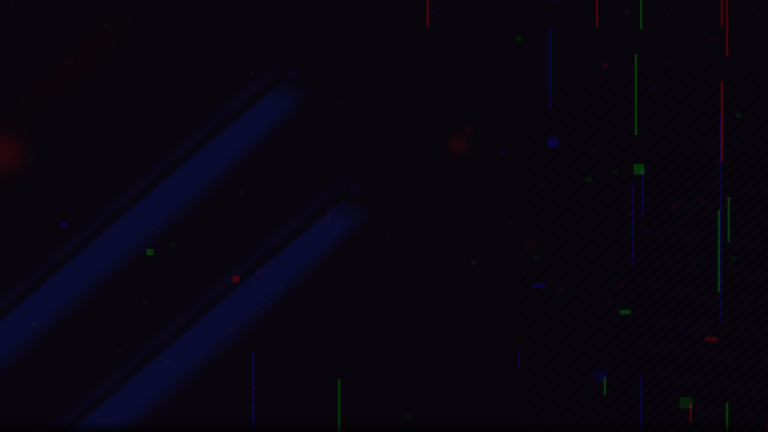
Give the GLSL for this background, as a Shadertoy shader.

```glsl
#define BASE vec3(0.034, 0.018, 0.046)
#define BEAM_COLOR vec3(0.005, 0.024, 0.138)
#define EMBER_COLOR vec3(0.15, 0.012, 0.0)
#define CHANNEL_GAIN vec3(0.28, 0.24, 0.23)
#define SHIFT vec2(0.199, -0.0625)
#define AXIS vec2(0.758, 0.652)
#define BAR_HALF 0.0028
#define SPECK_CELL 0.085
#define HATCH_FREQ 340.0
#define HATCH_GAIN 0.005

float hash(vec2 p) {
    vec3 q = fract(vec3(p.xyx) * 0.1031);
    q += dot(q, q.yzx + 33.33);
    return fract((q.x + q.y) * q.z);
}

float softBox(vec2 p, vec2 halfSize) {
    float blur = 0.75 / iResolution.y;
    vec2 d = abs(p) - halfSize;
    return 1.0 - smoothstep(-blur, blur, max(d.x, d.y));
}

float glow(vec2 p, float radius) {
    return exp(-dot(p, p) / (radius * radius));
}

// Slanted shaft with a soft lower side and a ghost strip above it
float beam(vec2 p, vec2 head) {
    p -= head;
    float along = -dot(p, AXIS);
    float across = dot(p, vec2(-AXIS.y, AXIS.x));
    float grain = 0.95 + 0.04 * sin(across * 420.0) + 0.03 * sin(across * 910.0 + along * 9.0);
    float y = across / mix(0.8, 1.0, smoothstep(0.0, 0.4, along));
    float core = smoothstep(-0.085, -0.02, y) * (1.0 - smoothstep(0.016, 0.034, y));
    core += 0.12 * smoothstep(-0.14, -0.04, y) * (1.0 - smoothstep(-0.04, 0.03, y));
    float ghost = 0.36 * glow(vec2(across - 0.052, 0.0), 0.017);
    float body = core * smoothstep(-0.03, 0.09, along - 0.35 * min(y, 0.0));
    return (body + ghost * smoothstep(-0.07, 0.08, along)) * grain
        + 0.4 * glow(p - vec2(0.0, 0.025), 0.013);
}

// Small squares, one per occupied cell, denser on the right
float specks(vec2 p) {
    vec2 cell = floor(p / SPECK_CELL);
    vec2 jitter = vec2(hash(cell + 3.1), hash(cell + 17.7));
    vec2 q = p - (cell + 0.15 + 0.7 * jitter) * SPECK_CELL;
    float density = 0.08 + 0.25 * smoothstep(1.1, 1.35, p.x);
    float present = step(hash(cell + 41.3), density);
    float size = mix(0.002, 0.007, hash(cell + 71.9));
    return 0.28 * present * hash(cell + 5.5) * softBox(q, vec2(size, size * 0.85));
}

// Bars are (x, top, length); blocks are (centre, half size)
float debris(vec2 p, int copy) {
    const vec3 bars[11] = vec3[11](
        vec3(0.586, 0.185, 0.19), vec3(1.273, 0.937, 0.187),
        vec3(1.465, 0.576, 0.19), vec3(1.488, 0.606, 0.104),
        vec3(1.484, 0.13, 0.13), vec3(1.201, 0.19, 0.042),
        vec3(1.668, 0.734, 0.479), vec3(1.285, 1.125, 0.13),
        vec3(0.984, 1.25, 0.187), vec3(1.273, 1.25, 0.187),
        vec3(0.592, 1.25, 0.187));
    const vec4 blocks[4] = vec4[4](
        vec4(1.28, 0.671, 0.012, 0.012), vec4(0.148, 0.479, 0.008, 0.007),
        vec4(1.248, 0.34, 0.013, 0.005), vec4(1.389, 0.13, 0.015, 0.013));
    float light = specks(p);
    // The first bar and block leave only two copies
    int first = copy == 2 ? 1 : 0;
    for (int i = first; i < 11; i++) {
        vec3 b = bars[i];
        light += 0.75 * softBox(p - vec2(b.x, b.y - 0.5 * b.z), vec2(BAR_HALF, 0.5 * b.z));
    }
    for (int i = first; i < 4; i++) {
        float level = i == 3 ? 0.4 : 0.7;
        light += level * softBox(p - blocks[i].xy, blocks[i].zw);
    }
    return min(light, 1.0);
}

void mainImage(out vec4 fragColor, in vec2 fragCoord) {
    vec2 p = fragCoord / iResolution.y;
    vec3 color = BASE;

    // Blue shafts
    color += BEAM_COLOR * (beam(p, vec2(0.68, 0.808)) + beam(p, vec2(0.822, 0.536)));

    // Red embers and their faint trail
    float ember = 0.75 * glow(p - vec2(0.01, 0.645), 0.045);
    ember += 0.55 * glow(p - vec2(1.06, 0.665), 0.022);
    ember += 0.4 * glow(p - vec2(1.085, 0.70), 0.01);
    ember += 0.25 * glow(p - vec2(1.225, 0.435), 0.015);
    vec2 trail = p - vec2(0.17, 0.85);
    ember += 0.15 * glow(vec2(dot(trail, AXIS) * 0.2, dot(trail, vec2(-AXIS.y, AXIS.x))), 0.035);
    color += EMBER_COLOR * ember;

    // Diagonal hatching on the lower right
    float hatchArea = smoothstep(1.1, 1.6, p.x) * (1.0 - smoothstep(0.5, 0.95, p.y));
    color += HATCH_GAIN * hatchArea * sin(dot(p, vec2(-AXIS.y, AXIS.x)) * HATCH_FREQ);

    // Debris split into displaced colour channels
    vec3 split = vec3(debris(p - 2.0 * SHIFT, 2), debris(p - SHIFT, 1), debris(p, 0));
    color += CHANNEL_GAIN * split;

    // Dark lower border
    color *= mix(0.35, 1.0, smoothstep(0.0, 0.03, p.y));
    fragColor = vec4(color, 1.0);
}
```
